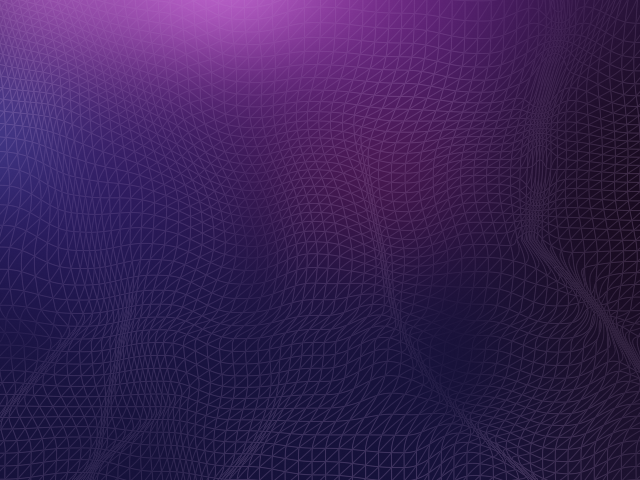
Write a WebGL 2 fragment shader that draws this background.

```glsl
#version 300 es
precision highp float;
// A draped wireframe mesh over a soft violet-to-navy gradient.
// Elliptical glows blend the backdrop; a triangulated grid is warped by
// noise and squeezed along several curved folds, then drawn as thin lines.

#define CELLS 36.0        // grid cells per canvas height
#define LINE_WIDTH 0.0021 // in canvas heights
#define LINE_ALPHA 0.25
#define WAVE 1.5          // noise warp, in cells
#define GRAIN 0.006

uniform vec2 u_resolution;
out vec4 fragColor;

const vec3 NAVY   = vec3(0.085, 0.070, 0.230);
const vec3 DUSK   = vec3(0.110, 0.070, 0.190);
const vec3 INDIGO = vec3(0.155, 0.105, 0.370);
const vec3 BLUE   = vec3(0.260, 0.240, 0.560);
const vec3 INK    = vec3(0.095, 0.040, 0.120);
const vec3 PLUM   = vec3(0.270, 0.085, 0.280);
const vec3 VIOLET = vec3(0.450, 0.150, 0.530);
const vec3 ORCHID = vec3(0.740, 0.390, 0.800);
const vec3 THREAD = vec3(0.780, 0.640, 0.850);

float hash(vec2 p) {
  return fract(sin(dot(p, vec2(127.1, 311.7))) * 43758.5453);
}

float noise(vec2 p) {
  vec2 i = floor(p), f = fract(p);
  f = f * f * f * (f * (f * 6.0 - 15.0) + 10.0);
  return mix(mix(hash(i), hash(i + vec2(1, 0)), f.x),
             mix(hash(i + vec2(0, 1)), hash(i + vec2(1, 1)), f.x), f.y);
}

float glow(vec2 uv, vec2 centre, vec2 radius) {
  vec2 d = (uv - centre) / radius;
  return exp(-dot(d, d));
}

// Smooth step across a fold: grid lines crowd together where d is near zero
float fold(float d, float width) {
  return d * inversesqrt(d * d + width * width);
}

float below(float y, float edge, float soft) {
  return 1.0 - smoothstep(edge - soft, edge + soft, y);
}

vec3 backdrop(vec2 uv) {
  vec3 c = mix(NAVY, DUSK, smoothstep(0.65, 1.0, uv.x));
  c = mix(c, INDIGO, glow(uv, vec2(0.08, 0.64), vec2(0.36, 0.32)));
  c = mix(c, PLUM, 0.85 * glow(uv, vec2(0.59, 0.66), vec2(0.22, 0.23)));
  c = mix(c, VIOLET, 0.95 * glow(uv, vec2(0.48, 1.04), vec2(0.42, 0.32)));
  c = mix(c, INK, 0.95 * glow(uv, vec2(1.02, 0.58), vec2(0.20, 0.36)));
  c = mix(c, BLUE, 0.75 * glow(uv, vec2(-0.03, 0.74), vec2(0.14, 0.17)));
  c = mix(c, ORCHID, 0.70 * glow(uv, vec2(0.08, 1.08), vec2(0.20, 0.22)));
  return mix(c, ORCHID, 0.95 * glow(uv, vec2(0.34, 1.05), vec2(0.20, 0.17)));
}

// Warped grid coordinates, in cells
vec2 drape(vec2 p) {
  float x = p.x, y = p.y;
  vec2 g = p * CELLS;
  g.x += WAVE * (noise(p * vec2(4.0, 3.0) + 7.0) - 0.5);
  g.y += WAVE * 2.2 * (noise(p * vec2(6.0, 3.5) + 23.0) - 0.5);

  // Right ribbon: upright at the top, bending out toward the corner
  float bend = max(0.5 - y, 0.0);
  float ribbon = x - 1.115 - 0.045 * smoothstep(0.6, 1.0, y) - 0.85 * bend
               - 0.008 * sin(22.0 * y);
  float ribbonWidth = mix(0.014, 0.028, smoothstep(0.35, 0.65, y));
  g.x += 3.2 * fold(ribbon, ribbonWidth);
  g.y += 1.6 * exp(-ribbon * ribbon * 900.0) * sin(34.0 * y);
  g.x += 1.5 * fold(x - 0.71 - 0.57 * y, 0.03) * smoothstep(0.65, 0.9, y);

  // Centre crease sweeping down to the right
  float sweep = max(0.4 - y, 0.0);
  float crease = x - 0.74 - 0.2 * (0.75 - y) - 1.4 * sweep * sweep;
  g.x += 1.6 * fold(crease, 0.009) * below(y, 0.68, 0.12);
  g.y += 1.2 * fold(crease, 0.05) * below(y, 0.5, 0.3);

  // Broad slopes at the upper left
  g.x += 3.0 * fold(x - 0.42 * (0.95 - y), 0.06);
  float slope = x - 0.14 - 0.75 * (1.0 - y);
  g.x += 3.0 * fold(slope, 0.10) * smoothstep(0.3, 0.8, y);
  g.y += 5.0 * fold(slope + 0.06, 0.16) * smoothstep(0.35, 0.8, y);

  // Small creases along the lower left
  g.x += 1.6 * fold(x - 0.174 + 0.87 * (0.33 - y), 0.012) * below(y, 0.32, 0.04);
  g.x += 1.5 * fold(x - 0.28 + 0.22 * (0.41 - y), 0.010) * below(y, 0.40, 0.10);
  g.x += 1.6 * fold(x - 0.16 - 1.25 * y, 0.015) * below(y, 0.14, 0.08);
  g.x += 1.6 * fold(x - 0.46 - 1.2 * y + 3.0 * y * y, 0.014) * below(y, 0.17, 0.12);
  return g;
}

// Antialiased line on every integer value of a coordinate
float gridLine(float v) {
  float slope = length(vec2(dFdx(v), dFdy(v))) * u_resolution.y;
  float dist = abs(fract(v - 0.5) - 0.5) / max(slope, 0.001);
  float width = max(LINE_WIDTH, 1.1 / u_resolution.y);
  return (1.0 - smoothstep(0.0, width, dist)) * LINE_WIDTH / width;
}

void main() {
  vec2 uv = gl_FragCoord.xy / u_resolution;
  vec2 p = gl_FragCoord.xy / u_resolution.y;
  vec3 color = backdrop(uv);

  // Rows, columns and one diagonal make the triangles
  vec2 g = drape(p);
  float mesh = max(max(gridLine(g.x), gridLine(g.y)), 0.85 * gridLine(g.x - g.y));

  // Parts of the mesh sink into shade
  float fade = mix(0.55, 1.1, noise(p * 3.5 + 41.0));
  fade *= 1.0 - 0.80 * glow(uv, vec2(0.71, 0.30), vec2(0.07, 0.20));
  fade *= 1.0 - 0.65 * glow(uv, vec2(0.02, 0.30), vec2(0.09, 0.10));
  fade *= 1.0 - 0.60 * glow(uv, vec2(0.40, 0.50), vec2(0.05, 0.22));
  fade *= 1.0 - 0.40 * smoothstep(0.75, 1.0, uv.y);
  color = mix(color, THREAD, LINE_ALPHA * mesh * fade);

  color += GRAIN * (hash(gl_FragCoord.xy) - 0.5);
  fragColor = vec4(color, 1.0);
}
```
